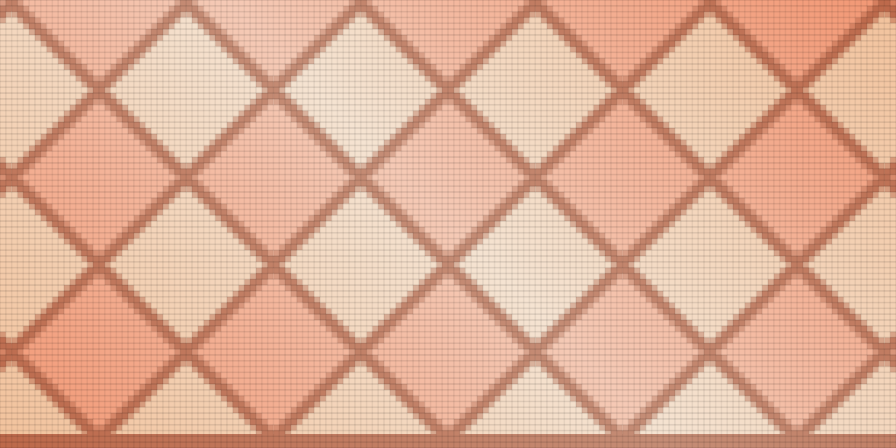
Give the GLSL for this pattern, as a Shadertoy shader.

```glsl
// Woven cloth with a diamond lattice of soft brown lines over cream and pink rows.
// Coordinates snap to small stitches, which gives the diagonals stepped edges;
// a diagonal tint reddens two corners, and a plain hem closes the lower edge.

// Centre of the nearest stitch, with a narrow smooth ramp between neighbours.
vec2 snapToStitch(vec2 p, float blur) {
    vec2 g = p - 0.5;
    return floor(g) + 0.5 + clamp((fract(g) - 0.5) / blur + 0.5, 0.0, 1.0);
}

// Thin darker threads along the stitch borders, stronger across than down.
float weave(vec2 p, float blur) {
    vec2 border = abs(fract(p + 0.5) - 0.5);
    vec2 thread = 1.0 - smoothstep(0.14 - 0.5 * blur, 0.14 + 0.5 * blur, border);
    return 1.0 - dot(thread, vec2(0.06, 0.09));
}

void mainImage(out vec4 fragColor, in vec2 fragCoord) {
    // 77 stitches fill the height; x is measured from the centre.
    float blur = 77.0 / iResolution.y;
    vec2 p = (fragCoord - vec2(0.5 * iResolution.x, 0.0)) * blur;
    vec2 stitch = snapToStitch(p, min(blur, 1.0));

    // Diagonal lattice coordinates: lines fall on whole numbers, 30 stitches apart.
    vec2 q = stitch - vec2(0.0, 61.5);
    vec2 lattice = vec2(q.x + q.y, q.x - q.y) / 30.0;
    vec2 toLine = abs(fract(lattice + 0.5) - 0.5) * 30.0;
    float line = 1.0 - smoothstep(0.5, 2.6, min(toLine.x, toLine.y));

    // Diagonal tint: pale through the middle, red towards two corners.
    float tint = min(abs(p.x + p.y - 38.5) / 115.5, 1.0);
    vec3 cream = mix(vec3(0.96, 0.89, 0.82), vec3(0.95, 0.76, 0.61), tint);
    vec3 pink = mix(vec3(0.96, 0.79, 0.71), vec3(0.95, 0.59, 0.45), tint);
    vec3 brown = mix(vec3(0.77, 0.55, 0.46), vec3(0.74, 0.41, 0.29), tint);

    // Rows of diamonds alternate between the two cloth colours.
    vec2 cell = floor(lattice);
    vec3 color = mix(cream, pink, mod(cell.x + cell.y, 2.0));
    color = mix(color, brown, line);

    // Hem along the lower edge.
    float hem = 1.0 - smoothstep(2.4 - 0.5 * blur, 2.4 + 0.5 * blur, p.y);
    color = mix(color, brown, hem);

    fragColor = vec4(color * weave(p, blur), 1.0);
}
```
